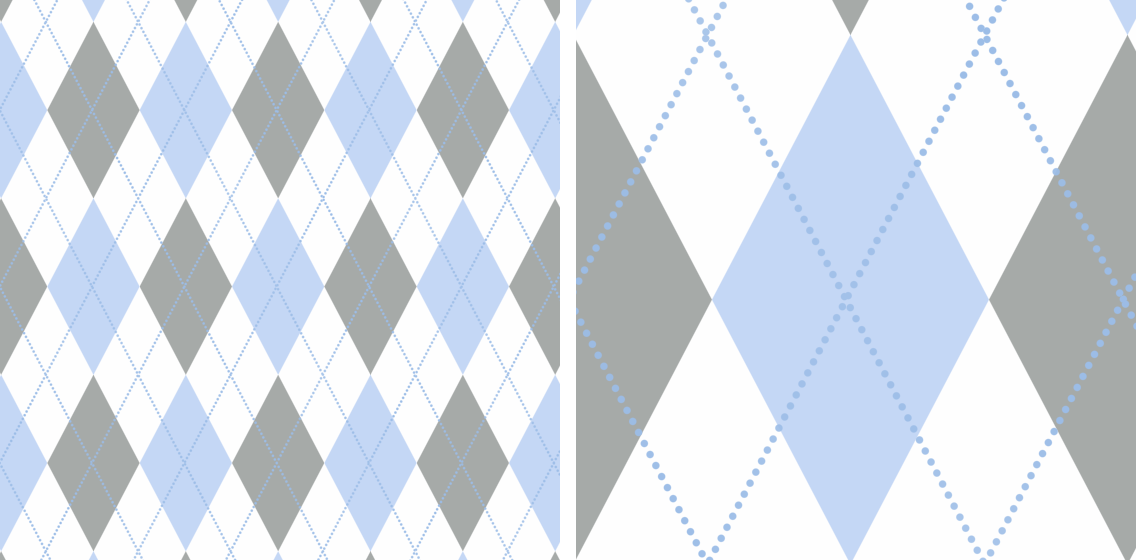
Left: the whole. Right: its middle third, enlarged.
This pattern is drawn by a Shadertoy shader. Its source:

```glsl
// Argyle knit: blue and grey diamonds on white, crossed by dotted diagonal stitching.

const vec2 PITCH = vec2(0.1649, 0.3151);          // diamond width and height
const vec2 FIRST_CENTRE = vec2(0.0020, 0.1732);   // centre of the lowest left diamond
const vec2 STITCH_SHIFT = vec2(-0.0026, 0.0);     // stitching sits slightly left of centre
const float DOTS_PER_DIAGONAL = 48.0;
const float DOT_RADIUS = 0.0022;

const vec3 WHITE = vec3(0.995);
const vec3 GREY = vec3(0.650, 0.665, 0.660);
const vec3 BLUE = vec3(0.770, 0.843, 0.960);
const vec3 THREAD = vec3(0.610, 0.740, 0.905);

float coverage(float dist, float pixel) {
    return 1.0 - smoothstep(-0.8 * pixel, 0.8 * pixel, dist);
}

// Signed distance to a diamond that fills one cell; q is in cell units.
float diamondDistance(vec2 q, vec2 pitch) {
    return (abs(q.x) + abs(q.y) - 0.5) / length(1.0 / pitch);
}

// Signed distance to dots along the cell diagonals; slope is +1 or -1.
float stitchDistance(vec2 p, vec2 pitch, float slope, float radius) {
    vec2 g = p / pitch;
    float across = fract(g.x - slope * g.y + 0.5) - 0.5;
    across /= length(1.0 / pitch);

    vec2 diagonal = pitch * vec2(1.0, slope);
    float spacing = length(diagonal) / DOTS_PER_DIAGONAL;
    float along = dot(p, normalize(diagonal)) / spacing;
    along = (fract(along + 0.5) - 0.5) * spacing;
    return length(vec2(across, along)) - radius;
}

// Gentle change in thread strength over the cloth.
float threadStrength(vec2 p) {
    return 0.92 + 0.05 * sin(19.0 * p.x + 7.0 * p.y) + 0.03 * sin(31.0 * p.y - 11.0 * p.x);
}

void mainImage(out vec4 fragColor, in vec2 fragCoord) {
    float pixel = 1.0 / iResolution.y;
    vec2 p = fragCoord * pixel - FIRST_CENTRE;

    // Diamonds alternate in colour like a checkerboard
    vec2 g = p / PITCH;
    vec2 cell = floor(g + 0.5);
    float parity = mod(cell.x + cell.y, 2.0);
    vec3 fill = mix(BLUE, GREY, parity);
    float inside = coverage(diamondDistance(g - cell, PITCH), pixel);
    vec3 color = mix(WHITE, fill, inside);

    // Dotted stitching in both directions
    vec2 s = p - STITCH_SHIFT;
    float rising = stitchDistance(s, PITCH, 1.0, DOT_RADIUS);
    float falling = stitchDistance(s, PITCH, -1.0, DOT_RADIUS);
    float dots = coverage(min(rising, falling), pixel);
    color = mix(color, THREAD, dots * threadStrength(p));

    fragColor = vec4(color, 1.0);
}
```
